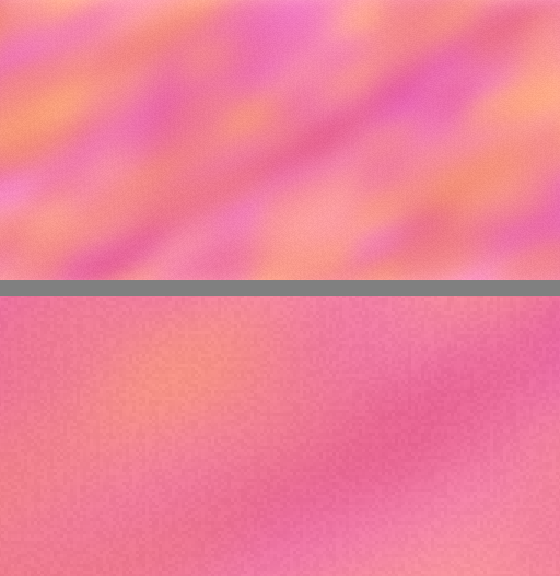
Top, the full canvas; bottom, a detail of the centre.
Reproduce this background procedurally as a WebGL 2 fragment shader.

```glsl
#version 300 es
precision highp float;
// Soft pink and coral streaks rising to the right, blurred like watercolour.
// Uneven bands across a tilted axis set the warmth; stretched value noise
// breaks them into blobs, and a faint fine grain covers everything.

uniform vec2 u_resolution;
out vec4 fragColor;

float hash(vec2 p) {
    return fract(sin(dot(p, vec2(127.1, 311.7))) * 43758.5453);
}

// Smooth value noise in -1..1
float noise(vec2 p) {
    vec2 cell = floor(p);
    vec2 f = fract(p);
    f = f * f * f * (f * (f * 6.0 - 15.0) + 10.0);
    float low = mix(hash(cell), hash(cell + vec2(1, 0)), f.x);
    float high = mix(hash(cell + vec2(0, 1)), hash(cell + vec2(1, 1)), f.x);
    return 2.0 * mix(low, high, f.y) - 1.0;
}

// Two octaves, the second turned a little to hide the lattice
float cloud(vec2 p) {
    vec2 turned = mat2(0.92, 0.39, -0.39, 0.92) * p;
    return 0.75 * noise(p) + 0.55 * noise(turned * 1.7 + 17.3);
}

void main() {
    vec2 p = gl_FragCoord.xy / u_resolution.y;

    // x runs along the streaks, y across them
    vec2 streak = mat2(0.866, -0.5, 0.5, 0.866) * p;
    vec2 stretched = streak * vec2(3.0, 5.4);

    // Warm and cool bands, wider towards the lower right
    float t = streak.y - 0.076 + 0.04 * noise(streak * 2.5 + 5.0);
    float bands = cos(6.2832 * (2.146 * t + 0.753 * t * t));
    float warmth = 0.62 * bands + 1.15 * cloud(stretched + 31.0);

    // Pale and deep areas: one deep rose streak, paler top and bottom rims
    float deep = exp(-pow((streak.y + 0.123) / 0.075, 2.0));
    float rim = exp(-min(p.y, 1.0 - p.y) / 0.035);
    float tint = 0.2 + 1.25 * cloud(stretched * 0.9 + 73.0) - 1.1 * deep + 1.1 * rim;

    vec3 color = vec3(0.95, 0.512, 0.6);
    color += warmth * vec3(0.014, 0.058, -0.075);
    color += tint * vec3(0.022, 0.055, 0.046);

    // Fine grain
    color += 0.038 * (hash(floor(p * 256.0) + 0.5) - 0.5);

    fragColor = vec4(clamp(color, 0.0, 1.0), 1.0);
}
```
